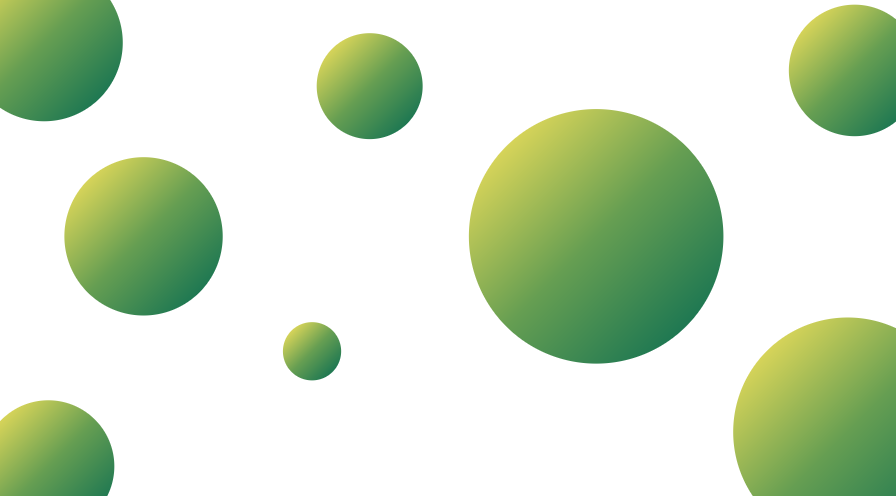
Give the GLSL for this background, as a WebGL 1 fragment shader.

```glsl
precision highp float;
// Scattered discs on white, each shaded by a diagonal ramp from yellow to deep green.
// Every disc is a signed distance with a smoothed edge, layered over the background.
// Lengths are in canvas heights, with the origin at the lower left.

uniform vec2 u_resolution;

// Three-stop ramp: yellow at 0, leaf green at 0.5, deep green at 1.
vec3 greenRamp(float t) {
  vec3 yellow = vec3(0.84, 0.83, 0.35);
  vec3 leaf = vec3(0.40, 0.62, 0.32);
  vec3 deep = vec3(0.12, 0.47, 0.32);
  vec3 upper = mix(yellow, leaf, clamp(t * 2.0, 0.0, 1.0));
  return mix(upper, deep, clamp(t * 2.0 - 1.0, 0.0, 1.0));
}

// Lay one disc over the colour below it.
vec3 addDisc(vec3 below, vec2 point, vec2 center, float radius) {
  vec2 local = point - center;
  float pixel = 1.0 / u_resolution.y;
  float coverage = clamp(0.5 - (length(local) - radius) / pixel, 0.0, 1.0);
  // The ramp runs rim to rim, from upper left to lower right.
  float t = 0.5 + 0.5 * dot(local, vec2(0.7071, -0.7071)) / radius;
  return mix(below, greenRamp(t), coverage);
}

void main() {
  vec2 point = gl_FragCoord.xy / u_resolution.y;
  vec3 color = vec3(1.0);

  // Left side
  color = addDisc(color, point, vec2(0.089, 0.914), 0.1585);
  color = addDisc(color, point, vec2(0.2894, 0.5235), 0.1596);
  color = addDisc(color, point, vec2(0.0974, 0.0599), 0.1331);

  // Middle
  color = addDisc(color, point, vec2(0.7453, 0.8263), 0.1068);
  color = addDisc(color, point, vec2(0.6291, 0.2918), 0.0587);
  color = addDisc(color, point, vec2(1.2019, 0.5235), 0.2566);

  // Right side
  color = addDisc(color, point, vec2(1.723, 0.858), 0.1326);
  color = addDisc(color, point, vec2(1.709, 0.1291), 0.2308);

  gl_FragColor = vec4(color, 1.0);
}
```
